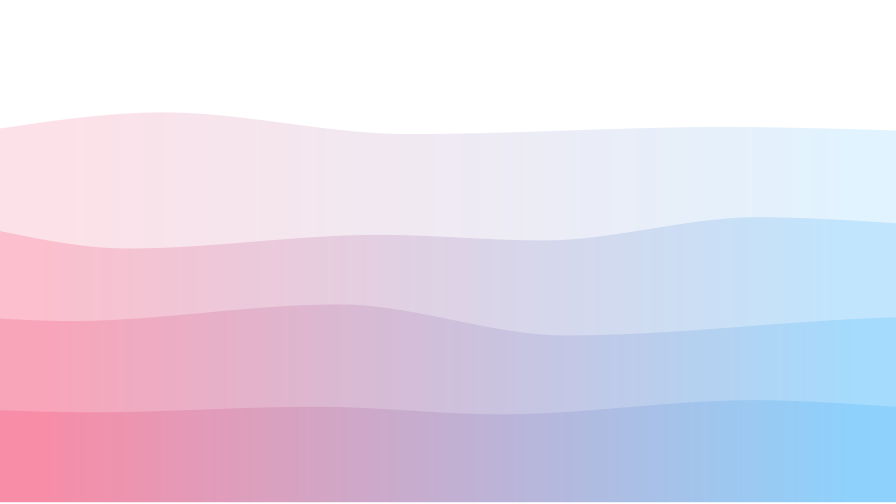
Give the GLSL for this background, as a WebGL 1 fragment shader.

```glsl
precision highp float;
// Four stacked translucent waves, pink to sky blue, under a white sky.

uniform vec2 u_resolution;

#define PINK vec3(0.969, 0.553, 0.655)
#define SKY_BLUE vec3(0.557, 0.820, 0.988)
#define PAPER vec3(1.0)
#define GRADIENT_START 0.05
#define GRADIENT_END 0.95
#define LAYER_OPACITY vec4(0.265, 0.4, 0.53, 1.0)
#define FLOOR_HEIGHT 0.0035

// Height change while easing from one crest or trough to the next.
float swell(float x, vec2 from, vec2 to) {
  return (to.y - from.y) * smoothstep(from.x, to.x, x);
}

// Smooth ridge line through five successive crests and troughs.
float ridge(float x, vec2 a, vec2 b, vec2 c, vec2 d, vec2 e) {
  return a.y + swell(x, a, b) + swell(x, b, c)
             + swell(x, c, d) + swell(x, d, e);
}

// Antialiased coverage below a given height.
float below(float height, float y) {
  return clamp((height - y) * u_resolution.y + 0.5, 0.0, 1.0);
}

void main() {
  vec2 uv = gl_FragCoord.xy / u_resolution;
  float x = uv.x;

  // Ridge heights from the back wave to the front wave.
  vec4 ridges;
  ridges.x = ridge(x, vec2(-0.182, 0.713), vec2(0.182, 0.777),
                   vec2(0.456, 0.734), vec2(0.807, 0.748), vec2(1.198, 0.734));
  ridges.y = ridge(x, vec2(-0.143, 0.576), vec2(0.143, 0.507),
                   vec2(0.423, 0.534), vec2(0.606, 0.523), vec2(0.846, 0.569));
  ridges.z = ridge(x, vec2(-0.078, 0.373), vec2(0.078, 0.363),
                   vec2(0.378, 0.396), vec2(0.632, 0.3345), vec2(1.042, 0.3715));
  ridges.w = ridge(x, vec2(-0.104, 0.190), vec2(0.104, 0.182),
                   vec2(0.352, 0.193), vec2(0.560, 0.178), vec2(0.840, 0.206));

  // The second and front waves dip again at the right border.
  ridges.y += swell(x, vec2(0.846, 0.569), vec2(1.146, 0.546));
  ridges.w += swell(x, vec2(0.840, 0.206), vec2(1.146, 0.181));

  // All waves share one horizontal gradient.
  float blend = (x - GRADIENT_START) / (GRADIENT_END - GRADIENT_START);
  vec3 tint = mix(PINK, SKY_BLUE, clamp(blend, 0.0, 1.0));

  // Each wave veils the ones behind it.
  vec3 color = PAPER;
  vec4 opacity = LAYER_OPACITY;
  for (int i = 0; i < 4; i++) {
    color = mix(color, tint, opacity[i] * below(ridges[i], uv.y));
  }

  // Thin pale strip along the lower border.
  color = mix(color, PAPER, below(FLOOR_HEIGHT, uv.y));
  gl_FragColor = vec4(color, 1.0);
}
```
